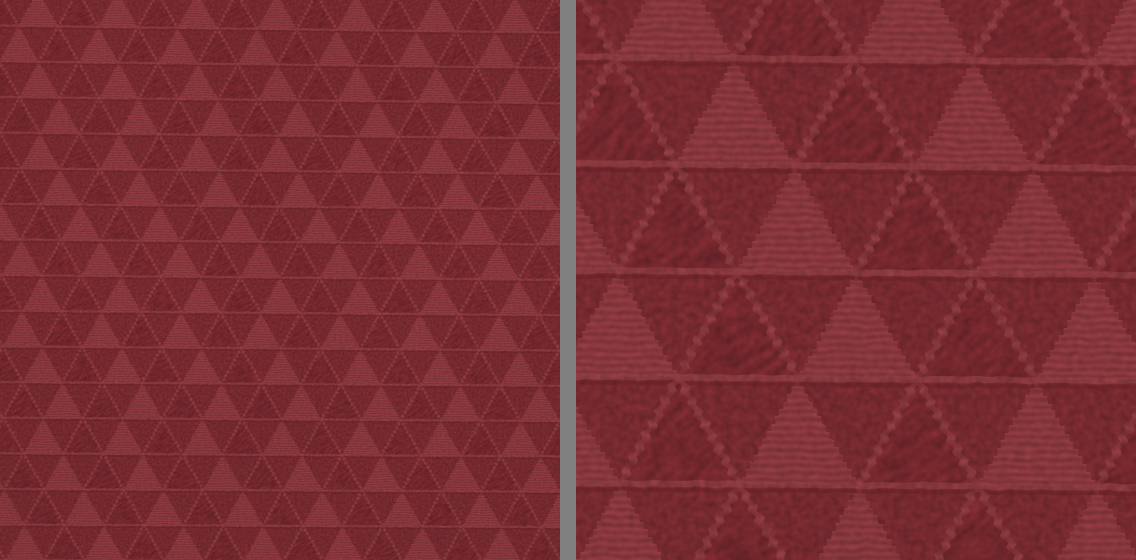
Left, the full canvas; right, a detail of the centre.
Reproduce this pattern procedurally as a WebGL 2 fragment shader.

```glsl
#version 300 es
precision highp float;
// Crimson jacquard cloth: rows of ribbed, plain and stitched triangles.

uniform vec2 u_resolution;
out vec4 fragColor;

// Layout, in canvas heights, measured from the top left
const vec2 CELL = vec2(0.1420, 0.06335);   // two triangle bases by one row
const vec2 ANCHOR = vec2(0.5, 0.4954);     // apex of a ribbed triangle
const float SHEAR = 0.012;                 // sideways drift of the columns
const float TILT = 0.0085;                 // slope of the rows
const float TILT_CHANGE = 0.009;
// Sideways steps of the ribbed triangles, in quarter cells, over eight rows
const int ROW_STEP[8] = int[8](0, -1, 0, 1, 0, 1, 2, 3);

// Threads
const float LINE_HALF = 0.0019;
const float ROPE_HALF = 0.0022;
const float ROPE_ZIGZAG = 0.0011;
const float STITCHES = 9.0;
const float RIBS = 14.0;
const float RIB_DEPTH = 0.065;
const float GRAIN_DEPTH = 0.15;
const float HATCH_DEPTH = 0.20;

// Colours
const vec3 PLAIN = vec3(0.454, 0.160, 0.184);
const vec3 HATCHED = vec3(0.443, 0.151, 0.175);
const vec3 RIBBED = vec3(0.520, 0.211, 0.234);
const vec3 THREAD = vec3(0.535, 0.228, 0.248);
const vec3 SHADOW = vec3(0.380, 0.115, 0.140);

const float TAU = 6.2831853;

float hash(vec2 cell) {
    uvec2 k = uvec2(ivec2(cell)) * uvec2(1597334677u, 3812015801u);
    uint n = (k.x ^ k.y) * 1597334677u;
    n = (n ^ (n >> 15)) * 2246822519u;
    return float((n ^ (n >> 13)) >> 8) / 16777216.0;
}

float corner(vec2 cell, vec2 offset) {
    float angle = TAU * hash(cell);
    return dot(vec2(cos(angle), sin(angle)), offset);
}

// Gradient noise, roughly -0.7 to 0.7
float noise(vec2 p) {
    vec2 i = floor(p), f = fract(p);
    vec2 s = f * f * f * (f * (f * 6.0 - 15.0) + 10.0);
    vec2 e = vec2(1.0, 0.0);
    return mix(mix(corner(i, f), corner(i + e, f - e), s.x),
               mix(corner(i + e.yx, f - e.yx), corner(i + 1.0, f - 1.0), s.x), s.y);
}

// Coverage of a shape from its signed distance
float cover(float d, float px) {
    return 1.0 - smoothstep(-0.75 * px, 0.75 * px, d);
}

void main() {
    float px = 1.0 / u_resolution.y;
    vec2 p = vec2(gl_FragCoord.x, u_resolution.y - gl_FragCoord.y) * px;

    // Slight skew of the cloth, with a small wobble of the threads
    vec2 q = p - ANCHOR;
    q -= vec2(SHEAR * q.y, (TILT - TILT_CHANGE * q.y) * q.x);
    q += 0.0010 * vec2(noise(p * 90.0), noise(p * 90.0 + 31.0));

    // Row and triangle coordinates: v runs from apex (0) to base (1)
    float row = floor(q.y / CELL.y);
    float v = q.y / CELL.y - row;
    int phase = int(mod(row, 8.0));
    float u = q.x / CELL.x - 0.25 * float(ROW_STEP[phase]);
    float x = abs(fract(u + 0.5) - 0.5);
    float toNormal = CELL.x * CELL.y / length(vec2(0.25 * CELL.x, CELL.y));
    float ribV = (floor(v * RIBS) + 0.5) / RIBS;
    float ribbedDist = (x - 0.25 * mix(v, ribV, 0.9)) * toNormal;
    float stitchedDist = (0.5 - x - 0.25 * v) * toNormal;

    // Crepe grain of the plain ground
    float grain = noise(p * 190.0) + 0.9 * noise(p * 310.0 + 17.0);
    vec3 color = PLAIN * (1.0 + GRAIN_DEPTH * grain);

    // Hatched triangles, each with its own slant
    float slant = mix(0.35, 0.85, hash(vec2(floor(u), row) + 50.0));
    vec2 along = vec2(cos(slant), -sin(slant));
    vec2 hatchPos = vec2(dot(p, along), dot(p, vec2(-along.y, along.x)));
    float hatch = noise(hatchPos * vec2(60.0, 220.0));
    vec3 hatched = HATCHED * (1.0 + HATCH_DEPTH * hatch + 0.75 * GRAIN_DEPTH * grain);
    color = mix(color, hatched, cover(stitchedDist, px));

    // Light triangles with fine horizontal ribs
    float rib = cos(TAU * v * RIBS + 1.5 * noise(p * 70.0));
    float fleck = noise(p * vec2(170.0, 330.0) + 5.0);
    vec3 ribbed = RIBBED * (1.0 + RIB_DEPTH * rib + GRAIN_DEPTH * (0.5 * grain + 0.4 * fleck));
    color = mix(color, ribbed, cover(ribbedDist, px));

    // Zigzag stitches on the sides of the hatched triangles
    float stitch = sin(TAU * v * STITCHES);
    float rope = cover(abs(stitchedDist + ROPE_ZIGZAG * stitch) - ROPE_HALF, px);
    vec3 thread = THREAD * (1.0 + 0.8 * GRAIN_DEPTH * grain);
    color = mix(color, thread, rope * (0.72 + 0.28 * cos(TAU * v * STITCHES)));

    // Thread along each row, with a thin shadow below it
    float lineDist = min(v, 1.0 - v) * CELL.y;
    float shade = cover(abs(v * CELL.y - 2.0 * LINE_HALF) - 0.6 * LINE_HALF, px);
    color = mix(color, SHADOW, 0.45 * shade * (1.0 - rope));
    float worn = 0.85 + 0.4 * noise(p * vec2(180.0, 60.0));
    color = mix(color, thread, clamp(worn, 0.0, 1.0) * cover(lineDist - LINE_HALF, px));

    // Uneven light over the cloth
    float light = 1.015 - 0.05 * dot(p - vec2(0.55, 0.4), p - vec2(0.55, 0.4));
    fragColor = vec4(color * (light + 0.025 * noise(p * 3.0 + 9.0)), 1.0);
}
```
